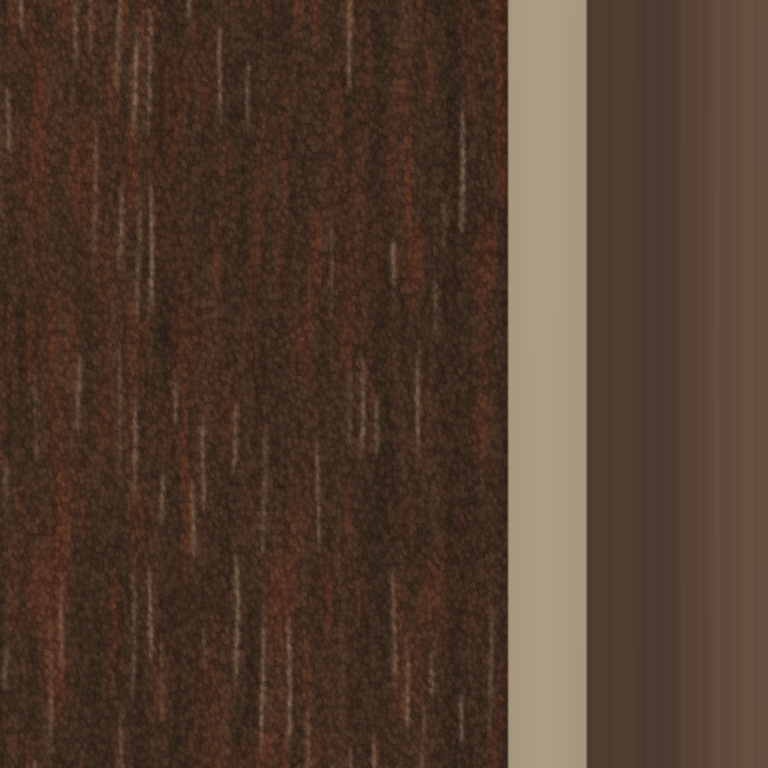
Write a WebGL 2 fragment shader that draws this texture.

```glsl
#version 300 es
precision highp float;
// Woven brown carpet beside a plain cream strip and a smooth wooden board.
// Cellular tufts and stretched noise make the pile, hashed columns the pale
// threads, and layered sines the vertical grain of the board.
uniform vec2 u_resolution;
out vec4 outColor;

const float STRIP_LEFT = 0.6615;
const float STRIP_RIGHT = 0.7640;
const float EDGE_SOFT = 0.0022;
const vec2 TUFT_GRID = vec2(170.0, 125.0);
const vec2 THREAD_GRID = vec2(54.0, 4.2);
const float THREAD_CHANCE = 0.36;
const vec3 DARK_BANDS = vec3(0.228, 0.497, 0.590);
const float DARK_BAND_WIDTH = 0.013;

const vec3 PILE_DARK = vec3(0.165, 0.125, 0.090);
const vec3 PILE_BROWN = vec3(0.262, 0.180, 0.130);
const vec3 PILE_RUST = vec3(0.335, 0.185, 0.125);
const vec3 THREAD_PALE = vec3(0.460, 0.375, 0.295);
const vec3 CREAM_DIM = vec3(0.645, 0.585, 0.480);
const vec3 CREAM_LIT = vec3(0.680, 0.620, 0.515);
const vec3 WOOD_DARK = vec3(0.300, 0.228, 0.180);
const vec3 WOOD_LIGHT = vec3(0.400, 0.308, 0.250);
const vec3 WOOD_PLUM = vec3(0.290, 0.215, 0.195);

float hash(vec2 p) {
  p = fract(p * vec2(0.1031, 0.1137));
  p += dot(p, p.yx + 33.33);
  return fract((p.x + p.y) * p.x * 7.31);
}

float valueNoise(vec2 p) {
  vec2 i = floor(p);
  vec2 f = fract(p);
  f = f * f * (3.0 - 2.0 * f);
  float low = mix(hash(i), hash(i + vec2(1, 0)), f.x);
  float high = mix(hash(i + vec2(0, 1)), hash(i + vec2(1, 1)), f.x);
  return mix(low, high, f.y);
}

float bump(float x, float width) {
  return exp(-x * x / (width * width));
}

// Cellular pile: x is the distance to the nearest tuft, y its random shade.
vec2 tufts(vec2 p) {
  vec2 cell = floor(p);
  vec2 nearest = vec2(9.0, 0.0);
  for (int j = -1; j <= 1; j++) {
    for (int i = -1; i <= 1; i++) {
      vec2 id = cell + vec2(i, j);
      vec2 center = id + vec2(hash(id), hash(id + 71.0));
      float d = length(p - center);
      if (d < nearest.x) nearest = vec2(d, hash(id + 37.0));
    }
  }
  return nearest;
}

// Pale threads: one candidate per cell of randomly shifted columns.
float paleThreads(vec2 uv) {
  float column = floor(uv.x * THREAD_GRID.x);
  float y = uv.y * THREAD_GRID.y + 9.0 * hash(vec2(column, 5.0));
  vec2 id = vec2(column, floor(y));
  float present = step(hash(id + 13.0), THREAD_CHANCE);
  float center = 0.3 + 0.4 * hash(id + 29.0);
  float halfLength = 0.14 + 0.34 * hash(id + 47.0);
  float across = bump(fract(uv.x * THREAD_GRID.x) - center, 0.19);
  float along = 1.0 - smoothstep(0.5, 1.0, abs(fract(y) - 0.5) / halfLength);
  return present * across * along * (0.45 + 0.55 * hash(id + 83.0));
}

vec3 carpet(vec2 uv) {
  float sway = 0.0015 * sin(uv.y * 23.0 + uv.x * 40.0);
  vec2 p = uv + vec2(sway, 0.0);
  float yarn = valueNoise(p * vec2(105.0, 7.0));
  float broad = valueNoise(p * vec2(34.0, 2.5) + 50.0);
  float rust = valueNoise(p * vec2(75.0, 9.0) + 120.0);
  vec2 tuft = tufts(p * TUFT_GRID + vec2(p.y * 25.0, 0.0));
  vec3 color = mix(PILE_DARK, PILE_BROWN, 0.30 + 0.55 * yarn + 0.4 * broad);
  color = mix(color, PILE_RUST, 0.62 * smoothstep(0.40, 0.9, rust) * (0.4 + broad));
  vec3 bands = (p.x - DARK_BANDS) / DARK_BAND_WIDTH;
  float shade = dot(exp(-bands * bands), vec3(1.0));
  color = mix(color, PILE_DARK, 0.5 * shade * (0.5 + 0.5 * yarn));
  color = mix(color, THREAD_PALE, 0.68 * paleThreads(p));
  color *= 0.84 + 0.34 * tuft.y + 0.32 * (0.5 - tuft.x);
  return color * (1.0 - 0.18 * bump(uv.x - STRIP_LEFT, 0.012));
}

vec3 creamStrip(vec2 uv) {
  float t = (uv.x - STRIP_LEFT) / (STRIP_RIGHT - STRIP_LEFT);
  float light = 0.55 + 0.35 * sin(t * 5.0 - 0.7) + 0.12 * (uv.y - 0.5);
  return mix(CREAM_DIM, CREAM_LIT, light);
}

vec3 woodBoard(vec2 uv) {
  float t = (uv.x - STRIP_RIGHT) / (1.0 - STRIP_RIGHT);
  float bend = 0.02 * sin(uv.y * 3.0);
  float grain = sin(t * 37.0 + bend * 9.0) + 0.7 * sin(t * 71.0 + 1.3)
              + 0.5 * sin(t * 133.0 + bend * 20.0);
  vec3 color = mix(WOOD_DARK, WOOD_LIGHT, smoothstep(0.35, 0.95, t) * 0.85 + 0.15);
  color = mix(color, WOOD_PLUM, 0.7 * bump(t - 0.40, 0.09));
  color *= 1.0 + 0.022 * grain;
  return color * (1.0 - 0.14 * bump(t, 0.025));
}

void main() {
  vec2 uv = gl_FragCoord.xy / u_resolution;
  float intoStrip = smoothstep(-EDGE_SOFT, EDGE_SOFT, uv.x - STRIP_LEFT);
  float intoWood = smoothstep(-EDGE_SOFT, EDGE_SOFT, uv.x - STRIP_RIGHT);
  vec3 color = mix(carpet(uv), creamStrip(uv), intoStrip);
  color = mix(color, woodBoard(uv), intoWood);
  outColor = vec4(color, 1.0);
}
```
